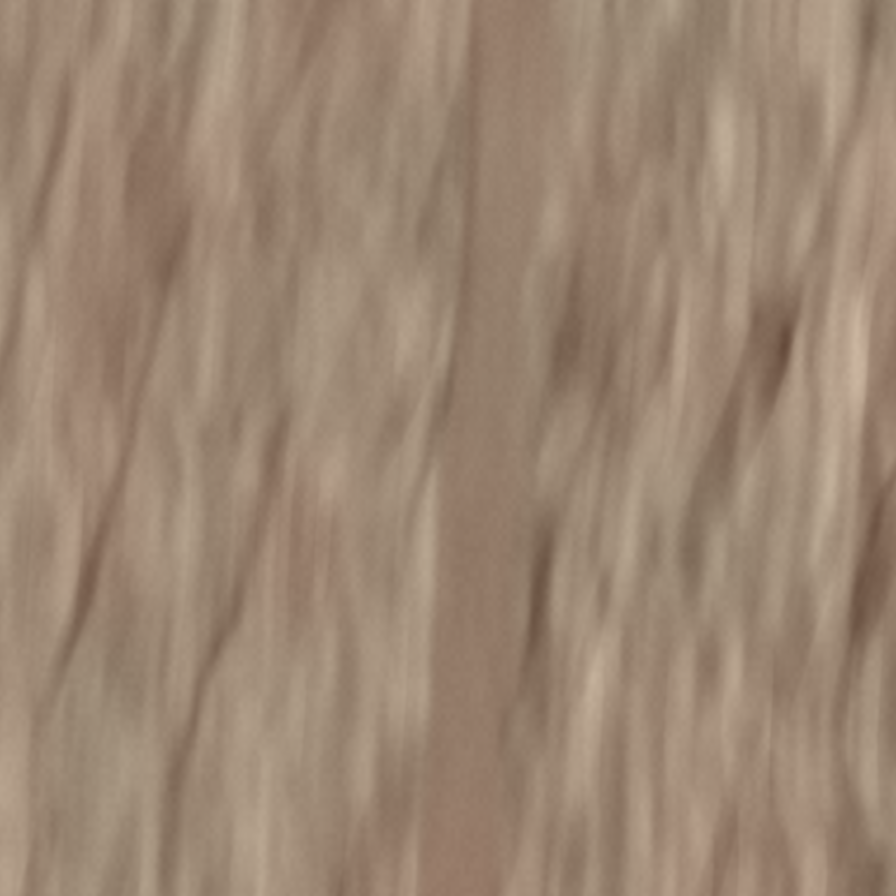
Give the GLSL for this texture, as a three.js fragment shader.

```glsl
// Weathered pale wood: soft upright fibres, slanted dark grooves and one smooth
// worn strip. Stretched value noise gives the fibres, a loop of tapered,
// wavering strokes gives the grooves; one tone then picks the colour.
varying vec2 vUv;

const vec3 DARK_WOOD = vec3(0.51, 0.42, 0.35);
const vec3 LIGHT_WOOD = vec3(0.67, 0.59, 0.51);
const vec3 PINK_TINT = vec3(0.012, -0.006, -0.004);
const float FIBRE_LEAN = 0.06;
const float GROOVE_LEAN = 0.30;
const int GROOVE_COUNT = 7;

float hash(vec2 p) {
  return fract(sin(dot(p, vec2(127.1, 311.7))) * 43758.5453);
}

float noise(vec2 p) {
  vec2 cell = floor(p);
  vec2 f = fract(p);
  f = f * f * f * (f * (f * 6.0 - 15.0) + 10.0);
  float low = mix(hash(cell), hash(cell + vec2(1.0, 0.0)), f.x);
  float high = mix(hash(cell + vec2(0.0, 1.0)), hash(cell + vec2(1.0, 1.0)), f.x);
  return mix(low, high, f.y);
}

// Noise centred on zero, stretched along the fibres
float fibre(vec2 p, vec2 frequency, float seed) {
  return noise(p * frequency + seed) - 0.5;
}

// Shift x so that upright features lean to the right going up
vec2 shear(vec2 p, float lean) {
  return vec2(p.x - lean * (p.y - 0.5), p.y);
}

// Soft stroke around x = 0 that tapers out at both ends
float stroke(float x, float along, float width, float halfLength) {
  float taper = 1.0 - smoothstep(0.55, 1.0, abs(along) / halfLength);
  float r = x / width;
  return exp(-r * r) * taper;
}

// Long slanted grooves, spread evenly across and staggered in height
float grooves(vec2 p) {
  float waver = 0.030 * (noise(vec2(p.x * 3.0, p.y * 5.0)) - 0.5)
              + 0.012 * (noise(p * vec2(9.0, 16.0) + 4.0) - 0.5);
  vec2 q = shear(p, GROOVE_LEAN);
  float depth = 0.0;
  for (int i = 0; i < GROOVE_COUNT; i++) {
    float id = float(i);
    float centreX = -0.04 + 0.175 * id;
    float centreY = 0.25 + 0.6 * fract(id * 0.618 + 0.8);
    float halfLength = mix(0.26, 0.38, hash(vec2(id, 3.0)));
    float width = mix(0.009, 0.014, noise(vec2(id * 7.0, p.y * 9.0)));
    float strength = mix(0.7, 1.0, hash(vec2(id, 8.0)));
    float line = stroke(q.x - centreX + waver, p.y - centreY, width, halfLength);
    depth = max(depth, line * strength);
  }
  return depth * mix(0.65, 1.15, noise(p * vec2(12.0, 14.0) + 21.0));
}

// Worn strip: 1 inside, 0 outside, with a ragged right side
float wornStrip(float x, float y) {
  float ragged = 0.03 * (noise(vec2(x * 20.0, y * 11.0)) - 0.5);
  return smoothstep(0.488, 0.502, x) * (1.0 - smoothstep(0.565, 0.60, x + ragged));
}

void main() {
  vec2 bend = vec2(noise(vUv * vec2(6.0, 5.0)), noise(vUv * 7.0 + 9.0)) - 0.5;
  vec2 p = shear(vUv, FIBRE_LEAN) + bend * vec2(0.022, 0.05);
  float strip = wornStrip(p.x, p.y);
  float rough = mix(0.85, 1.2, smoothstep(0.5, 0.7, p.x)) * (1.0 - 0.75 * strip);

  // Fibres from broad to thin
  float fibres = 0.50 * fibre(p, vec2(13.0, 3.0), 2.0)
               + 0.75 * fibre(p, vec2(42.0, 8.0), 17.0)
               + 0.42 * fibre(p, vec2(75.0, 15.0), 31.0);

  // Pale raised threads and faint slanted cracks
  float threads = smoothstep(0.60, 0.92, noise(p * vec2(48.0, 5.0) + 53.0));
  vec2 slanted = shear(vUv, GROOVE_LEAN) + bend * vec2(0.03, 0.0);
  float cracks = smoothstep(0.62, 0.95, noise(slanted * vec2(30.0, 3.5) + 71.0));

  // Lit lip and shadow along the left side of the strip
  float lip = stroke(p.x - 0.484, p.y - 0.30, 0.006, 0.45);
  float shade = stroke(p.x - 0.503, p.y - 0.82, 0.009, 0.26);

  float tone = 0.70 + rough * (fibres + 0.28 * threads - 0.30 * cracks);
  tone -= 0.27 * strip + 0.28 * shade;
  tone += 0.20 * lip;
  tone -= 0.72 * grooves(vUv) * (1.0 - strip);
  tone -= 0.28 * smoothstep(0.94, 0.98, p.x);

  // Fine soft grain
  tone += 0.13 * (noise(vUv * vec2(190.0, 150.0)) - 0.5);

  float pink = 0.7 * strip + 1.6 * (noise(vUv * vec2(9.0, 5.0) + 90.0) - 0.5);
  gl_FragColor = vec4(mix(DARK_WOOD, LIGHT_WOOD, tone) + PINK_TINT * pink, 1.0);
}
```
